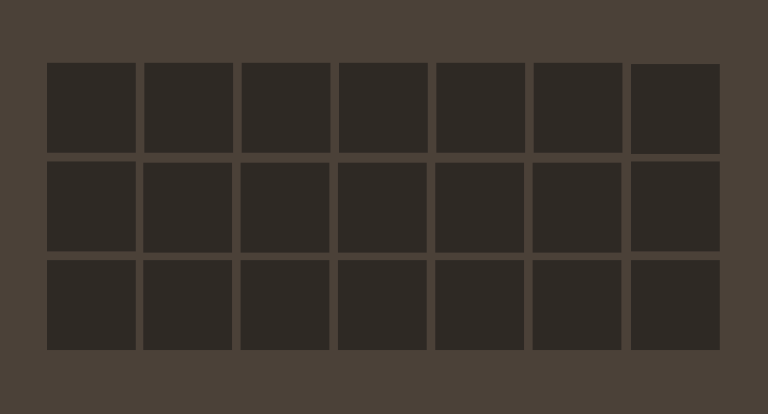
This pattern is drawn by a WebGL 2 fragment shader. Its source:

```glsl
#version 300 es
precision highp float;
// Seven by three grid of dark square tiles on a warm brown ground, with slight placement shifts.

uniform vec2 u_resolution;
out vec4 outColor;

// Fraction of the pixel covered by a box, with edges softened over one pixel
float boxCoverage(vec2 p, vec2 corner, vec2 size, vec2 pixel) {
    vec2 inside = 0.5 * size - abs(p - corner - 0.5 * size);
    vec2 cover = clamp(inside / pixel + 0.5, 0.0, 1.0);
    return cover.x * cover.y;
}

// Small offset of a tile from its regular place
vec2 tileShift(vec2 cell) {
    bool inner = cell.x > 0.5 && cell.x < 5.5;
    bool topRow = cell.y < 0.5;
    bool middleRow = cell.y > 0.5 && cell.y < 1.5;
    bool lowered = (topRow && cell.x > 5.5) || (middleRow && inner);
    return vec2(inner && !topRow ? -0.0014 : 0.0, lowered ? 0.003 : 0.0);
}

void main() {
    // Canvas fractions, with y running down from the top edge
    vec2 p = gl_FragCoord.xy / u_resolution;
    p.y = 1.0 - p.y;

    // Nearest tile, with the cell borders in the middle of the gaps
    vec2 origin = vec2(0.0612, 0.1517);
    vec2 pitch = vec2(0.12674, 0.2383);
    vec2 size = vec2(0.1156, 0.2172);
    vec2 cell = floor((p - origin + 0.5 * (pitch - size)) / pitch);
    cell = clamp(cell, vec2(0.0), vec2(6.0, 2.0));

    // Tile over ground
    vec2 corner = origin + cell * pitch + tileShift(cell);
    float tile = boxCoverage(p, corner, size, 1.0 / u_resolution);
    vec3 ground = vec3(0.295, 0.253, 0.22);
    vec3 dark = vec3(0.18, 0.16, 0.143);
    outColor = vec4(mix(ground, dark, tile), 1.0);
}
```
